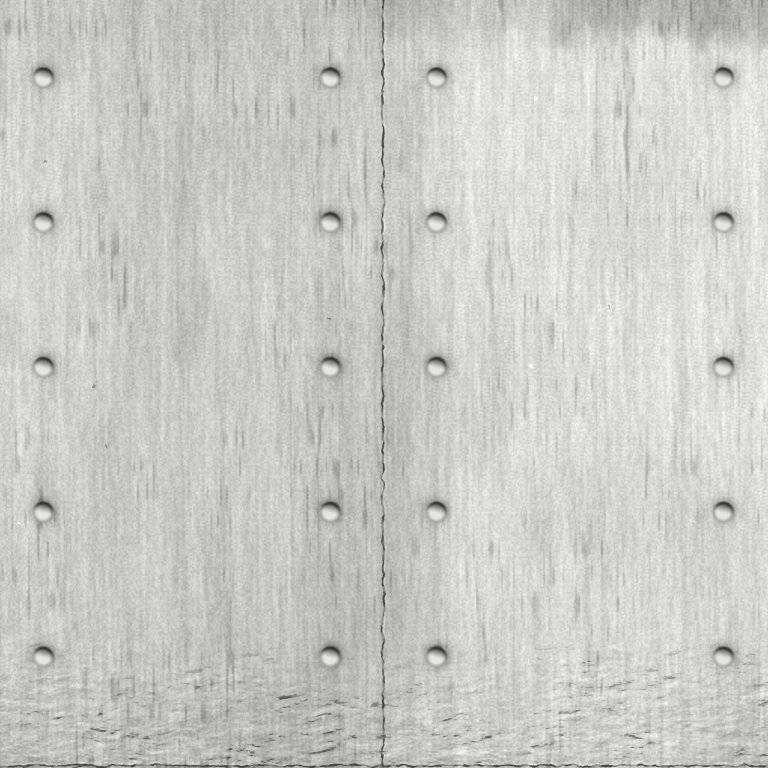
This texture is drawn by a WebGL 1 fragment shader. Its source:

```glsl
precision highp float;
// Two weathered cast concrete panels, each with two columns of five round dimples.
// Stretched value noise gives the vertical streaks, relief noise the crumbling foot,
// and jagged, broken distance lines the joints between the panels.

uniform vec2 u_resolution;

const vec2 FIRST_DIMPLE = vec2(0.1868, 0.1445); // offset from panel axis, lowest row
const float ROW_STEP = 0.1885;
const float DIMPLE_RADIUS = 0.0132;
const float SEAM_X = 0.4985;

float hash(vec2 p) {
  return fract(sin(dot(p, vec2(127.1, 311.7))) * 43758.5453);
}

float noise(vec2 p) {
  vec2 i = floor(p), f = fract(p);
  f = f * f * (3.0 - 2.0 * f);
  return mix(mix(hash(i), hash(i + vec2(1.0, 0.0)), f.x),
             mix(hash(i + vec2(0.0, 1.0)), hash(i + 1.0), f.x), f.y);
}

float fbm(vec2 p) {
  float sum = 0.0, amp = 0.5;
  for (int i = 0; i < 4; i++) {
    sum += amp * noise(p);
    p = p * 2.03 + 17.3;
    amp *= 0.5;
  }
  return sum / 0.9375;
}

// Coverage of a line with the given half width at distance d.
float stroke(float d, float halfWidth, float px) {
  return 1.0 - smoothstep(halfWidth - 0.5 * px, halfWidth + px, abs(d));
}

// Broad lighting: darker toward the seam and foot, stained along the top right.
float panelTone(vec2 p) {
  float left = mix(0.825, 0.780, smoothstep(0.12, 0.32, p.x));
  float right = mix(0.775, 0.850, smoothstep(0.51, 0.61, p.x));
  float tone = mix(left, right, step(SEAM_X, p.x));
  tone += 0.13 * (fbm(p * vec2(6.0, 4.0) + 3.0) - 0.5);
  tone -= 0.06 * smoothstep(0.22, 0.0, p.y);
  tone -= 0.03 * smoothstep(0.90, 1.0, p.y);
  float drip = p.y + 0.07 * (fbm(p * vec2(45.0, 22.0)) - 0.5);
  float stain = mix(0.06, 0.16, smoothstep(0.70, 0.74, p.x)) * step(SEAM_X, p.x);
  return tone - stain * smoothstep(0.925, 0.985, drip);
}

// Formwork streaks, short dark scratches and fine grain.
float streaks(vec2 p) {
  float s = 0.09 * (fbm(vec2(p.x * 55.0, p.y * 3.0)) - 0.5);
  s += 0.07 * (noise(vec2(p.x * 260.0, p.y * 16.0)) - 0.5);
  s += 0.06 * (noise(vec2(p.x * 330.0, p.y * 70.0) + 5.0) - 0.5);
  s += 0.09 * (noise(p * vec2(510.0, 430.0)) - 0.5);
  float patchy = smoothstep(0.40, 0.75, noise(p * vec2(17.0, 8.0) + 8.0));
  float scratch = noise(vec2(p.x * 240.0, p.y * 28.0) + 31.0);
  return s - 0.13 * patchy * smoothstep(0.68, 0.95, scratch);
}

// Long hairlines, one in each selected column.
float hairlines(vec2 p, float px) {
  float id = floor(p.x * 28.0);
  float x = (id + 0.2 + 0.6 * hash(vec2(id, 5.0))) / 28.0;
  float fade = smoothstep(0.2, 0.8, noise(vec2(id * 7.0, p.y * 16.0)));
  return step(0.6, hash(vec2(id, 9.0))) * fade * stroke(p.x - x, 0.0005, px);
}

// Sparse chips: negative is dark, positive is light.
float chips(vec2 p, float px) {
  vec2 id = floor(p * 11.0);
  vec2 center = (id + 0.25 + 0.5 * vec2(hash(id + 2.0), hash(id + 6.0))) / 11.0;
  vec2 d = p - center + 0.005 * (noise(p * 250.0) - 0.5);
  float spot = stroke(length(d * vec2(1.0, 0.8)), 0.0018, px);
  return spot * step(0.91, hash(id + 40.0)) * mix(-0.25, 0.15, step(0.5, hash(id + 70.0)));
}

float roughness(vec2 p) {
  return fbm(p * vec2(42.0, 95.0) + 0.8 * noise(p * 30.0));
}

// Embossed surface near the foot, with dark ledges where it drops steeply.
float footRelief(vec2 p, float px) {
  float mask = smoothstep(0.20, 0.05, p.y + 0.15 * (fbm(p * vec2(9.0, 12.0)) - 0.5));
  float slope = roughness(p) - roughness(p + vec2(-0.0012, 0.0022));
  float broken = smoothstep(0.45, 0.75, noise(p * vec2(24.0, 48.0) + 12.0));
  float ledge = smoothstep(0.07, 0.19, -slope) * broken;
  return mask * (0.45 * slope - 0.28 * ledge);
}

// Shades the nearest dimple: shadow above, light below, soft outer halo.
float dimple(float tone, vec2 p, float px) {
  float axis = p.x < SEAM_X ? 0.243 : 0.755;
  float side = p.x < axis ? -1.0 : 1.0;
  float row = clamp(floor((p.y - FIRST_DIMPLE.y) / ROW_STEP + 0.5), 0.0, 4.0);
  vec2 center = vec2(axis + side * FIRST_DIMPLE.x, FIRST_DIMPLE.y + row * ROW_STEP);
  vec2 q = (p - center) / DIMPLE_RADIUS;
  float d = length(q), edge = 1.8 * px / DIMPLE_RADIUS;
  float lean = 0.65 + 0.35 * (0.6 * q.x + 0.8 * q.y) / max(d, 0.001);
  tone -= 0.30 * lean * exp(-2.6 * max(d - 1.0, 0.0));
  float bowl = mix(0.90, 0.36, smoothstep(-0.2, 1.0, q.y + 0.25 * q.x));
  bowl -= 0.24 * smoothstep(0.55, 1.0, d);
  return mix(tone, bowl, 1.0 - smoothstep(1.0 - edge, 1.0 + edge, d));
}

// Jagged, broken joint with a pale lip; t runs along it, d across it.
float joint(float tone, float d, float t, float px) {
  d += 0.006 * (fbm(vec2(t * 95.0, 4.0)) - 0.5);
  float width = 0.0002 + 0.0011 * noise(vec2(t * 190.0, 21.0));
  float depth = mix(0.35, 0.95, smoothstep(0.15, 0.7, noise(vec2(t * 150.0, 33.0))));
  tone -= 0.07 * exp(-abs(d) * 220.0);
  tone += 0.13 * stroke(d - 0.0028, 0.0007, px) * noise(vec2(t * 140.0, 2.0));
  return mix(tone, 0.25, depth * stroke(d, width, px));
}

void main() {
  vec2 p = gl_FragCoord.xy / u_resolution;
  float px = 1.0 / min(u_resolution.x, u_resolution.y);
  float tone = panelTone(p) + streaks(p) + footRelief(p, px) + chips(p, px);
  tone -= 0.07 * hairlines(p, px);
  tone = dimple(tone, p, px);
  tone = joint(tone, p.x - SEAM_X, p.y, px);
  tone = joint(tone, p.y - 0.003, p.x + 3.0, px);
  gl_FragColor = vec4(clamp(vec3(tone, tone, tone - 0.013), 0.0, 1.0), 1.0);
}
```
